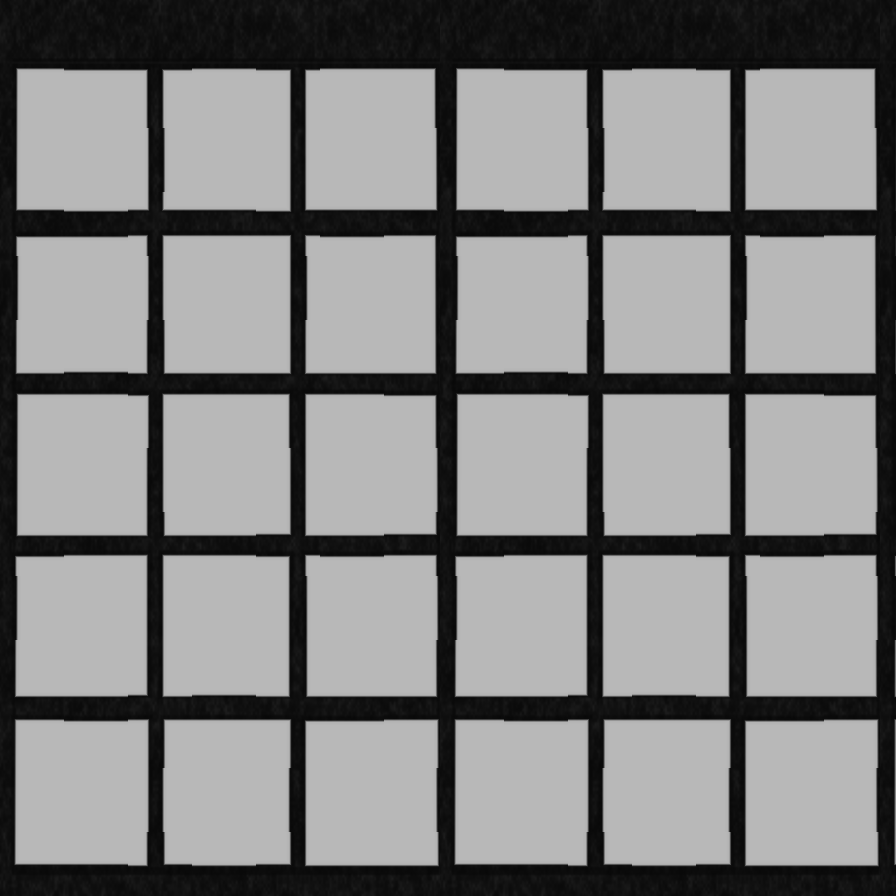
This pattern is drawn by a WebGL 2 fragment shader. Its source:

```glsl
#version 300 es
precision highp float;
// Black grained window frames, each three panes wide and five high, around flat grey glass.
uniform vec2 u_resolution;
out vec4 fragColor;

float hash(vec2 p) {
    vec3 q = fract(p.xyx * vec3(0.1031, 0.1030, 0.0973));
    q += dot(q, q.yzx + 33.33);
    return fract((q.x + q.y) * q.z);
}

float noise(vec2 p) {
    vec2 i = floor(p), f = fract(p);
    f = f * f * (3.0 - 2.0 * f);
    return mix(mix(hash(i), hash(i + vec2(1, 0)), f.x),
               mix(hash(i + vec2(0, 1)), hash(i + vec2(1, 1)), f.x), f.y);
}

// Distance to the box between two corners, negative inside
float box(vec2 p, vec2 lo, vec2 hi) {
    vec2 d = max(lo - p, p - hi);
    return max(d.x, d.y);
}

// Small stepped unevenness along a pane edge
float nick(float along, float edge) {
    return 0.0014 * step(0.65, hash(vec2(floor(along * 14.0), edge)));
}

void main() {
    vec2 uv = gl_FragCoord.xy / u_resolution;
    vec2 p = vec2(mod(uv.x, 0.4909), uv.y);
    float soft = max(0.0016, 0.7 / u_resolution.y);

    // Start and end of each column and row of panes
    vec2 columns[3] = vec2[3](vec2(0.0192, 0.1656), vec2(0.1820, 0.3242), vec2(0.3411, 0.4868));
    vec2 rows[5] = vec2[5](vec2(0.0339, 0.1966), vec2(0.2227, 0.3802), vec2(0.4023, 0.5599),
                           vec2(0.5833, 0.7370), vec2(0.7643, 0.9232));

    float pane = 1.0, groove = 1.0;
    for (int r = 0; r < 5; r++) {
        for (int c = 0; c < 3; c++) {
            vec2 lo = vec2(columns[c].x, rows[r].x), hi = vec2(columns[c].y, rows[r].y);
            // The outer sides spread slightly toward the bottom
            float spread = 0.0024 * (1.0 - p.y);
            if (c == 0) lo.x -= spread;
            if (c == 2) hi.x += spread;
            float id = float(r * 3 + c) * 4.0;
            lo += vec2(nick(p.y, id), nick(p.x, id + 1.0));
            hi -= vec2(nick(p.y, id + 2.0), nick(p.x, id + 3.0));
            pane = min(pane, box(p, lo, hi));
            groove = min(groove, box(p, lo - vec2(0.0045, 0.002), hi + vec2(0.004, 0.005)));
        }
    }

    // Vertical grain with fine speckle
    float grain = 0.6 * noise(p * vec2(190.0, 95.0)) + 0.4 * noise(p * vec2(420.0, 260.0) + 7.0);
    float shade = 0.035 + 0.075 * grain * grain + 0.018 * noise(p * vec2(45.0, 30.0) + 19.0);

    // Dark recess around the whole frame and beside every pane
    float outer = box(p, vec2(0.0137, 0.0234), vec2(0.4909, 0.9349));
    float inner = box(p, vec2(0.0175, 0.0325), vec2(0.4875, 0.9245));
    float ring = smoothstep(soft, -soft, max(outer, -inner));
    float recess = max(ring, smoothstep(0.0025, -0.0015, groove));
    shade = mix(shade, 0.027 + 0.025 * grain, 0.85 * recess);

    // Faint lip within the top recess
    float lip = smoothstep(0.0025, 0.0, abs(p.y - 0.9300)) * ring;
    shade += 0.022 * lip;

    // Flat glass, a little darker at its rim
    float glass = 0.722 - 0.025 * smoothstep(-0.006, 0.0, pane);
    shade = mix(shade, glass, smoothstep(soft, -soft, pane));
    fragColor = vec4(vec3(shade), 1.0);
}
```
